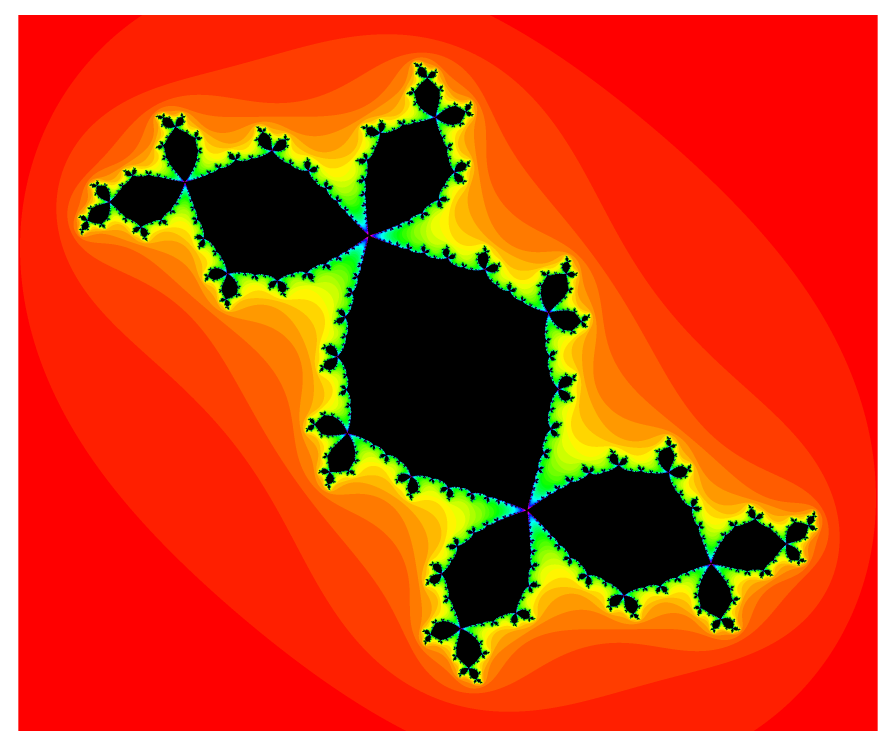
Reproduce this background procedurally as a Shadertoy shader.

```glsl
const int MAX_STEPS = 50;
const int SAMPLES = 3;                       // per axis
const float VIEW_HEIGHT = 2.605;             // plane units over the canvas height
const vec2 PANEL_HALF_SIZE = vec2(1.5, 1.25);
const vec2 JULIA_SEED = vec2(-0.123, 0.745);
const vec3 MARGIN_COLOR = vec3(1.0);
const vec3 INTERIOR_COLOR = vec3(0.0);

vec2 complexSquare(vec2 z) {
    return vec2(z.x * z.x - z.y * z.y, 2.0 * z.x * z.y);
}

// Number of steps for which the orbit stays within the given radius
int escapeSteps(vec2 z, vec2 seed, float radius) {
    for (int i = 0; i < MAX_STEPS; i++) {
        z = complexSquare(z) + seed;
        if (dot(z, z) > radius * radius) return i;
    }
    return MAX_STEPS;
}

// Fully saturated colour wheel, red at zero
vec3 hueColor(float hue) {
    vec3 wheel = mod(hue * 6.0 + vec3(0.0, 4.0, 2.0), 6.0);
    return clamp(abs(wheel - 3.0) - 1.0, 0.0, 1.0);
}

bool insideBox(vec2 p, vec2 halfSize) {
    return all(lessThan(abs(p), halfSize));
}

vec3 planeColor(vec2 p, vec2 seed) {
    if (!insideBox(p, PANEL_HALF_SIZE)) return MARGIN_COLOR;
    int steps = escapeSteps(p, seed, 2.0);
    if (steps == MAX_STEPS) return INTERIOR_COLOR;
    return hueColor(float(steps) / float(MAX_STEPS));
}

void mainImage(out vec4 fragColor, in vec2 fragCoord) {
    float unitsPerPixel = VIEW_HEIGHT / iResolution.y;
    vec2 center = 0.5 * iResolution.xy;
    vec3 total = vec3(0.0);

    // Average a grid of samples to smooth every edge
    for (int y = 0; y < SAMPLES; y++) {
        for (int x = 0; x < SAMPLES; x++) {
            vec2 offset = (vec2(x, y) + 0.5) / float(SAMPLES) - 0.5;
            vec2 p = (fragCoord + offset - center) * unitsPerPixel;
            total += planeColor(p, JULIA_SEED);
        }
    }
    fragColor = vec4(total / float(SAMPLES * SAMPLES), 1.0);
}
```
